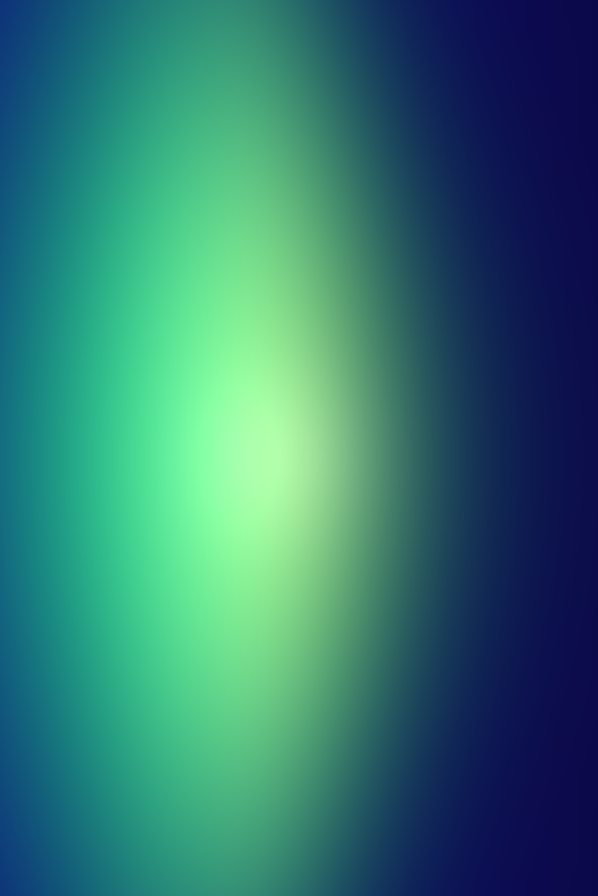
A WebGL 2 fragment shader for this background:

```glsl
#version 300 es
precision highp float;
// A soft vertical aurora: a green band over deep navy, with a pale core.
// The band is a lopsided Gaussian that widens and brightens at mid height;
// its hue runs from teal on the left to olive on the right.

uniform vec2 u_resolution;
out vec4 outColor;

// Backdrop, left and right edges
const vec3 BACK_LEFT  = vec3(0.05, 0.04, 0.47);
const vec3 BACK_RIGHT = vec3(0.045, 0.03, 0.29);

// Band shape, in fractions of the canvas
const float BAND_MID_Y    = 0.49;
const float BAND_HEIGHT   = 0.64;
const float RIDGE_END_X   = 0.33;
const float RIDGE_MID_X   = 0.39;
const float WIDTH_LEFT    = 0.41;
const float WIDTH_RIGHT   = 0.31;
const float END_NARROWING = 0.6;

// Band light: green grows linearly, red and blue with its square
const float BAND_GREEN  = 0.95;
const float BAND_BLUE   = 0.20;
const float RED_LEFT    = 0.16;
const float RED_RIGHT   = 1.55;
const float RED_CURVE   = 1.5;

// Pale core, radius in canvas widths
const vec2  CORE_POS    = vec2(0.47, 0.49);
const float CORE_RADIUS = 0.15;
const vec3  CORE_COLOR  = vec3(0.11, 0.07, 0.10);

float gaussian(float d, float width) {
    float t = d / width;
    return exp(-t * t);
}

// Band strength: Gaussian across, with its own width on each side
float bandStrength(vec2 uv) {
    float swell = gaussian(uv.y - BAND_MID_Y, BAND_HEIGHT);
    float ridge = mix(RIDGE_END_X, RIDGE_MID_X, swell);
    float side  = uv.x < ridge ? WIDTH_LEFT : WIDTH_RIGHT;
    float width = side * mix(END_NARROWING, 1.0, swell);
    return swell * gaussian(uv.x - ridge, width);
}

void main() {
    vec2 uv = gl_FragCoord.xy / u_resolution;
    vec2 aspect = vec2(1.0, u_resolution.y / u_resolution.x);

    // Backdrop
    vec3 color = mix(BACK_LEFT, BACK_RIGHT, uv.x);

    // Band, warmer towards the right
    float band = bandStrength(uv);
    float red = mix(RED_LEFT, RED_RIGHT, pow(uv.x, RED_CURVE));
    color += vec3(red * band * band, BAND_GREEN * band, BAND_BLUE * band * band);

    // Core glow
    float coreDistance = length((uv - CORE_POS) * aspect);
    color += CORE_COLOR * gaussian(coreDistance, CORE_RADIUS);

    outColor = vec4(clamp(color, 0.0, 1.0), 1.0);
}
```
